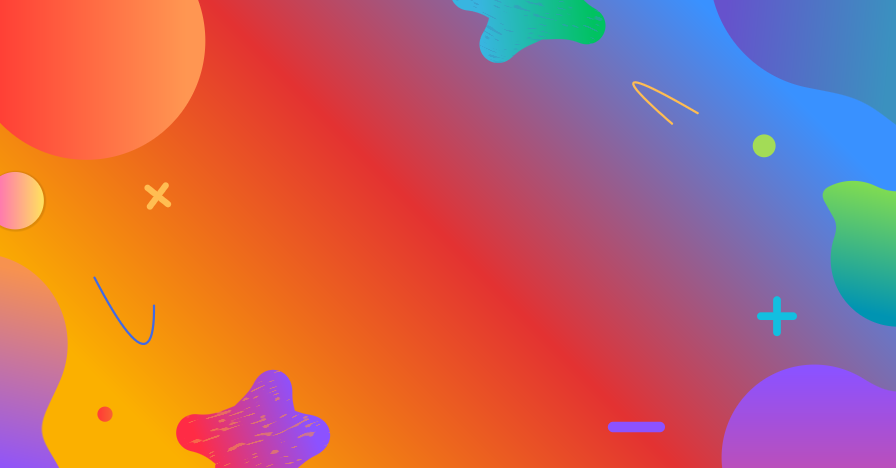
Give the GLSL for this background, as a WebGL 1 fragment shader.

```glsl
precision highp float;
// Diagonal yellow-red-blue gradient with soft gradient blobs, hatched stars and small line marks.
uniform vec2 u_resolution;

// Design space: x runs 0..768 across the canvas, y runs down from the top edge.
const float WIDTH = 768.0;
const vec3 YELLOW = vec3(0.985, 0.69, 0.0);
const vec3 RED = vec3(0.89, 0.195, 0.195);
const vec3 BLUE = vec3(0.225, 0.57, 1.0);
const vec3 CORAL = vec3(1.0, 0.25, 0.21);
const vec3 PEACH = vec3(1.0, 0.59, 0.32);
const vec3 PINK = vec3(1.0, 0.48, 0.68);
const vec3 LEMON = vec3(1.0, 0.87, 0.38);
const vec3 AMBER = vec3(1.0, 0.74, 0.32);
const vec3 VIOLET = vec3(0.55, 0.32, 1.0);
const vec3 ORCHID = vec3(0.73, 0.31, 0.73);
const vec3 CRIMSON = vec3(1.0, 0.17, 0.27);
const vec3 INDIGO = vec3(0.40, 0.32, 0.80);
const vec3 STEEL = vec3(0.23, 0.57, 0.75);
const vec3 SKY = vec3(0.22, 0.71, 0.88);
const vec3 GREEN = vec3(0.0, 0.76, 0.38);
const vec3 LIME = vec3(0.50, 0.86, 0.32);
const vec3 TEAL = vec3(0.0, 0.58, 0.70);
const vec3 CYAN = vec3(0.07, 0.75, 0.88);
const vec3 INK = vec3(0.25, 0.41, 0.90);
const float RED_CENTER = 179.0;   // diagonal offset of the red band
const float GRADIENT_REACH = 420.0;
const float STROKE = 0.95;        // half width of the thin curves
const int CURVE_STEPS = 24;

float hash(vec2 p) {
  return fract(sin(dot(p, vec2(127.1, 311.7))) * 43758.5);
}

float noise(vec2 p) {
  vec2 i = floor(p), f = fract(p);
  f = f * f * (3.0 - 2.0 * f);
  return mix(mix(hash(i), hash(i + vec2(1, 0)), f.x),
             mix(hash(i + vec2(0, 1)), hash(i + vec2(1, 1)), f.x), f.y);
}

float smoothMin(float a, float b, float k) {
  float h = max(k - abs(a - b), 0.0) / k;
  return min(a, b) - h * h * k * 0.25;
}

float circle(vec2 p, vec2 center, float radius) {
  return length(p - center) - radius;
}

float capsule(vec2 p, vec2 a, vec2 b, float radius) {
  vec2 v = p - a, ab = b - a;
  return length(v - ab * clamp(dot(v, ab) / dot(ab, ab), 0.0, 1.0)) - radius;
}

// Quadratic curve, measured along short chords
float curve(vec2 p, vec2 a, vec2 control, vec2 b) {
  float d = WIDTH;
  vec2 last = a;
  for (int i = 1; i <= CURVE_STEPS; i++) {
    float t = float(i) / float(CURVE_STEPS);
    vec2 next = mix(mix(a, control, t), mix(control, b, t), t);
    d = min(d, capsule(p, last, next, STROKE));
    last = next;
  }
  return d;
}

// Round body with four soft arms
float star(vec2 p, vec2 c, float body, vec2 tipA, vec2 tipB, vec2 tipC, vec2 tipD) {
  float arms = min(min(capsule(p, c, tipA, 16.0), capsule(p, c, tipB, 16.0)),
                   min(capsule(p, c, tipC, 16.0), capsule(p, c, tipD, 16.0)));
  return smoothMin(circle(p, c, body), arms, 25.0);
}

// Short broken strokes that follow a wavy direction
float hatch(vec2 p, float slant) {
  float bend = 9.0 * noise(p * 0.03);
  vec2 q = vec2(p.x + p.y * slant, p.y - p.x * slant + bend);
  return smoothstep(0.73, 0.86, noise(q * vec2(0.11, 0.62)));
}

vec3 ramp(vec3 a, vec3 b, vec2 p, vec2 start, vec2 end) {
  vec2 axis = end - start;
  return mix(a, b, clamp(dot(p - start, axis) / dot(axis, axis), 0.0, 1.0));
}

vec3 paint(vec3 base, vec3 color, float d) {
  return mix(base, color, clamp(0.5 - d * u_resolution.x / WIDTH, 0.0, 1.0));
}

void main() {
  vec2 p = vec2(gl_FragCoord.x, u_resolution.y - gl_FragCoord.y) * WIDTH / u_resolution.x;

  // Background
  float t = clamp((p.x - p.y - RED_CENTER) / GRADIENT_REACH, -1.0, 1.0);
  vec3 color = mix(RED, t < 0.0 ? YELLOW : BLUE, abs(t));

  // Left side: large disc, small disc, wavy blob
  color = paint(color, ramp(CORAL, PEACH, p, vec2(0, 35), vec2(160, 35)), circle(p, vec2(74, 35), 102.0));
  color = mix(color, color * 0.8, 0.5 * smoothstep(2.0, 0.0, circle(p, vec2(13.5, 172.5), 25.0)));
  color = paint(color, ramp(PINK, LEMON, p, vec2(0, 172), vec2(36, 172)), circle(p, vec2(13, 172), 24.6));
  float d = smoothMin(circle(p, vec2(-20, 295), 78.0), circle(p, vec2(10, 430), 49.0), 64.0);
  color = paint(color, ramp(PEACH * 0.97, VIOLET, p, vec2(32, 235), vec2(-8, 405)), d);

  // Right side: upper wave, leaf, lower mound
  d = smoothMin(circle(p, vec2(712, -27), 104.0), circle(p, vec2(820, 60), 68.0), 62.0);
  color = paint(color, ramp(INDIGO, STEEL, p, vec2(620, 20), vec2(765, 35)), d);
  float leafEdge = dot(p - vec2(704, 168), vec2(-0.87, 0.49));
  float leafTop = -smoothMin(-circle(p, vec2(731, 200), 45.0), -leafEdge, 9.0);
  d = smoothMin(leafTop, circle(p, vec2(770, 222), 58.0), 8.0);
  color = paint(color, ramp(LIME, TEAL, p, vec2(752, 160), vec2(728, 264)), d);
  d = smoothMin(circle(p, vec2(698, 392), 79.5), circle(p, vec2(800, 400), 67.0), 30.0);
  color = paint(color, ramp(VIOLET, ORCHID, p, vec2(698, 318), vec2(698, 402)), d);

  // Hatched stars
  d = star(p, vec2(222, 380), 36.0, vec2(234, 333), vec2(267, 373), vec2(167, 371), vec2(195, 425));
  vec3 fill = ramp(CRIMSON, VIOLET, p, vec2(172, 385), vec2(260, 350));
  color = paint(color, mix(fill, PEACH * 0.95, 0.6 * hatch(p, -0.35)), d);
  d = star(p, vec2(457, 0), 32.0, vec2(427, 38), vec2(503, 22), vec2(402, -7), vec2(480, -45));
  fill = ramp(SKY, GREEN, p, vec2(412, 25), vec2(508, 15));
  color = paint(color, mix(fill, STEEL, 0.5 * hatch(p, 0.3)), d);

  // Dots
  color = paint(color, ramp(CORAL, RED + vec3(0.08, 0.2, 0.0), p, vec2(86, 355), vec2(97, 355)), circle(p, vec2(90, 355), 6.5));
  color = paint(color, mix(LIME, LEMON, 0.28), circle(p, vec2(655, 125), 9.8));

  // Cross, plus and bar
  d = min(capsule(p, vec2(126.5, 161), vec2(144, 175), 2.7), capsule(p, vec2(142, 159), vec2(128.5, 177), 2.7));
  color = paint(color, AMBER, d);
  vec2 q = abs(p - vec2(666, 271));
  color = paint(color, CYAN, capsule(vec2(max(q.x, q.y), min(q.x, q.y)), vec2(0), vec2(13.8, 0), 3.3));
  color = paint(color, VIOLET, capsule(p, vec2(525.5, 366), vec2(565.5, 366), 4.5));

  // Thin curves
  color = paint(color, INK, curve(p, vec2(81, 238), vec2(133, 338), vec2(132, 262)));
  color = paint(color, AMBER, curve(p, vec2(576, 106), vec2(500, 40), vec2(598, 97)));

  gl_FragColor = vec4(color, 1.0);
}
```
